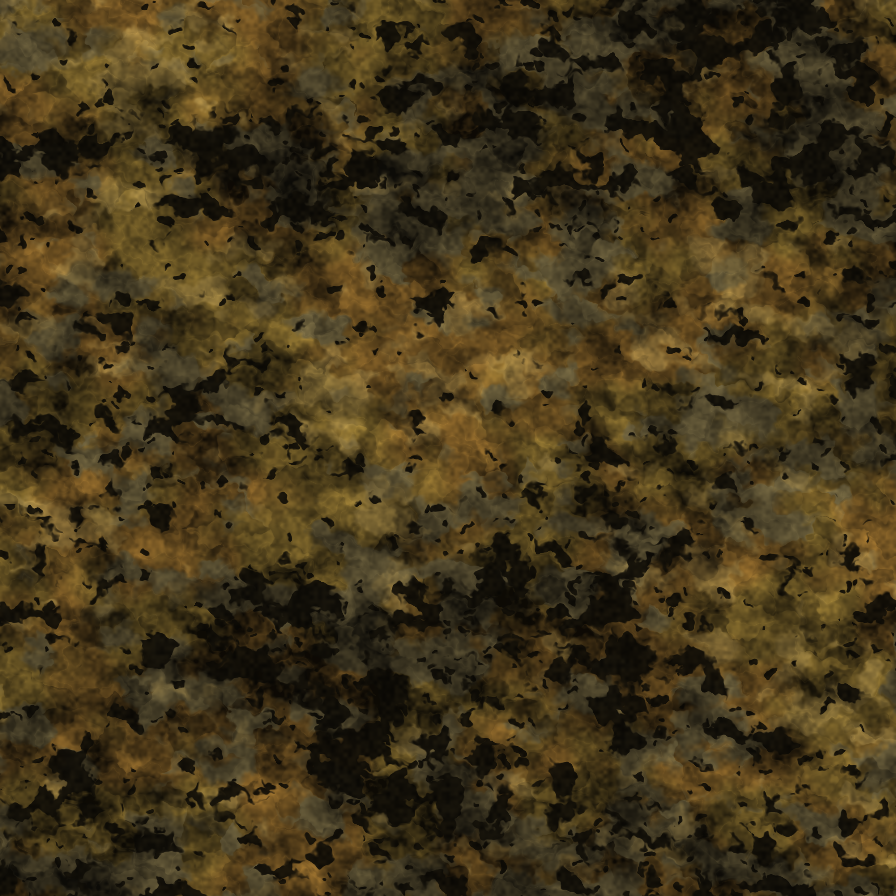
Write a WebGL 2 fragment shader that draws this texture.

```glsl
#version 300 es
precision highp float;

uniform vec2 u_resolution;
out vec4 fragColor;

// Integer hash giving two values in 0..1
vec2 hash2(vec2 cell, uint seed) {
    uvec2 v = uvec2(ivec2(cell)) * 1664525u + 1013904223u + seed * 747796405u;
    v.x += v.y * 1664525u;
    v.y += v.x * 1664525u;
    v ^= v >> 16u;
    v.x += v.y * 1664525u;
    v.y += v.x * 1664525u;
    v ^= v >> 16u;
    return vec2(v >> 8u) / 16777216.0;
}

float valueNoise(vec2 p, uint seed) {
    vec2 cell = floor(p);
    vec2 f = fract(p);
    f = f * f * (3.0 - 2.0 * f);
    float bottom = mix(hash2(cell, seed).x, hash2(cell + vec2(1, 0), seed).x, f.x);
    float top = mix(hash2(cell + vec2(0, 1), seed).x, hash2(cell + vec2(1, 1), seed).x, f.x);
    return mix(bottom, top, f.y);
}

float fbm(vec2 p, int octaves, uint seed) {
    float sum = 0.0, weight = 0.5, total = 0.0;
    for (int i = 0; i < octaves; i++) {
        sum += weight * valueNoise(p, seed + uint(i));
        total += weight;
        weight *= 0.5;
        p = mat2(1.6, 1.2, -1.2, 1.6) * p + 7.3;
    }
    return sum / total;
}

// Random value per crystal, blended softly across crystal borders
float crystals(vec2 p, float sharpness, uint seed) {
    vec2 cell = floor(p);
    float sum = 0.0, total = 0.0;
    for (int y = -1; y <= 1; y++) {
        for (int x = -1; x <= 1; x++) {
            vec2 id = cell + vec2(x, y);
            vec2 d = id + hash2(id, seed) - p;
            float weight = exp(-sharpness * dot(d, d));
            sum += weight * hash2(id, seed + 1u).x;
            total += weight;
        }
    }
    return sum / max(total, 1e-9);
}

// Scattered flecks of random size; density is the share of cells filled
float flecks(vec2 p, float density, uint seed) {
    vec2 cell = floor(p);
    float cover = 0.0;
    for (int y = -1; y <= 1; y++) {
        for (int x = -1; x <= 1; x++) {
            vec2 id = cell + vec2(x, y);
            vec2 d = id + hash2(id, seed) - p;
            vec2 kind = hash2(id, seed + 1u);
            float radius = mix(0.16, 0.42, kind.y * kind.y);
            float shape = 1.0 - smoothstep(radius - 0.07, radius + 0.07, length(d));
            cover = max(cover, shape * step(kind.x, density));
        }
    }
    return cover;
}

vec2 rotate(vec2 p, float angle) {
    float c = cos(angle), s = sin(angle);
    return vec2(c * p.x - s * p.y, s * p.x + c * p.y);
}

vec3 granite(vec2 uv) {
    // Bedding direction and ragged outlines
    vec2 bed = rotate(uv, 0.2);
    vec2 ragged = vec2(fbm(uv * 70.0, 3, 11u), fbm(uv * 70.0, 3, 17u)) - 0.5;
    vec2 p = bed + 0.022 * ragged;

    // Broad clouds, medium grains, crystals and fine grit
    vec2 drift = vec2(fbm(bed * 5.0, 3, 23u), fbm(bed * 5.0, 3, 29u)) - 0.5;
    float cloud = fbm(bed * vec2(3.6, 6.0) + 1.2 * drift, 5, 31u) - 0.5;
    float grain = fbm(p * vec2(24.0, 34.0), 4, 41u) - 0.5;
    float crystal = crystals(p * vec2(42.0, 54.0), 22.0, 47u) - 0.5;
    float grit = valueNoise(uv * 210.0, 53u) - 0.5;
    float vein = 1.0 - abs(2.0 * fbm(p * vec2(30.0, 42.0), 3, 59u) - 1.0);
    float shade = smoothstep(0.12, -0.16, cloud);

    float tone = 0.30 + 0.46 * cloud + 0.50 * grain + 0.15 * crystal + 0.13 * grit;
    tone += 0.05 * (pow(vein, 14.0) - 0.25);

    // Warm feldspar against smoky quartz
    float smoky = fbm(p * vec2(18.0, 26.0), 3, 61u) + 0.16 * shade + 0.15 * crystal;
    float quartz = smoothstep(0.56, 0.72, smoky);
    tone = mix(tone, 0.6 * tone + 0.085, 0.7 * quartz);
    float rust = fbm(uv * 13.0, 3, 67u);
    vec3 warm = mix(vec3(1.0, 0.81, 0.34), vec3(1.0, 0.73, 0.30), smoothstep(0.35, 0.65, rust));
    vec3 hue = mix(warm, vec3(0.98, 0.87, 0.55), quartz);

    // Pale crystals
    float pale = smoothstep(0.62, 0.76, fbm(p * vec2(22.0, 30.0), 3, 71u) + 0.2 * cloud);
    tone += 0.10 * pale;
    hue = mix(hue, vec3(1.0, 0.84, 0.46), 0.6 * pale);
    vec3 color = max(tone, 0.05) * hue;

    // Black mica: clusters in the dark beds, flecks everywhere
    float cluster = fbm(p * vec2(34.0, 44.0), 3, 79u) + 0.17 * shade;
    float mica = smoothstep(0.70, 0.77, cluster);
    mica = max(mica, flecks(p * vec2(62.0, 74.0), 0.09 + 0.16 * shade, 83u));
    vec3 black = vec3(0.055, 0.046, 0.024) * (1.0 + 0.9 * grit);
    return mix(color, black, 0.92 * mica);
}

void main() {
    vec2 uv = gl_FragCoord.xy / min(u_resolution.x, u_resolution.y);
    fragColor = vec4(granite(uv), 1.0);
}
```
